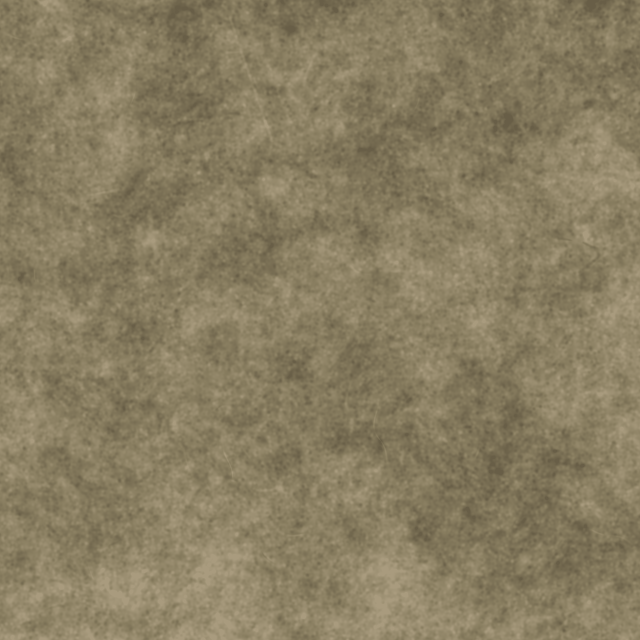
Reproduce this texture procedurally as a WebGL 1 fragment shader.

```glsl
precision highp float;
// Worn olive-tan suede: mottled blotches, fine nap, faint creases and scuffs.

uniform vec2 u_resolution;

const vec3 SHADE = vec3(0.45, 0.41, 0.31);
const vec3 BASE = vec3(0.535, 0.492, 0.375);
const vec3 LIGHT = vec3(0.62, 0.57, 0.455);

vec2 hash2(vec2 p) {
  vec3 q = fract(p.xyx * vec3(0.1031, 0.1030, 0.0973));
  q += dot(q, q.yzx + 33.33);
  return fract((q.xx + q.yz) * q.zy);
}

// Cellular noise: soft signed blobs, one per jittered cell.
float blobs(vec2 p, float seed) {
  vec2 cell = floor(p);
  vec2 local = fract(p);
  float sum = 0.0;
  for (int y = -1; y <= 1; y++) {
    for (int x = -1; x <= 1; x++) {
      vec2 offset = vec2(float(x), float(y));
      vec2 id = cell + offset + seed;
      vec2 d = offset + hash2(id) - local;
      float falloff = max(0.0, 1.0 - dot(d, d));
      float value = hash2(id + 57.0).x * 2.0 - 1.0;
      sum += value * falloff * falloff * falloff;
    }
  }
  return sum;
}

// Layered sines bend the plane so blotches lose their round outline.
vec2 warp(vec2 p, float amount) {
  vec2 bend = sin(p.yx * vec2(17.0, 21.0) + vec2(1.3, 4.1));
  bend += 0.6 * sin(p.yx * vec2(43.0, 37.0) + p * 19.0);
  bend += 0.3 * sin(p.yx * vec2(97.0, 89.0) - p * 41.0);
  return p + amount * bend;
}

// Blotches from broad stains down to small specks.
float mottle(vec2 p, float gain) {
  float sum = 0.0;
  float weight = 0.30;
  float frequency = 4.0;
  for (int i = 0; i < 6; i++) {
    sum += weight * blobs(p * frequency, float(i) * 31.0 + 11.0);
    weight *= gain;
    frequency *= 2.03;
  }
  return sum;
}

// Soft broken lines where the noise crosses zero, kept only in patches.
float creases(vec2 p, vec2 scale, float width, float seed) {
  float line = 1.0 - smoothstep(0.0, width, abs(blobs(p * scale, seed)));
  float patches = smoothstep(0.15, 0.6, blobs(p * 7.0, seed + 90.0));
  float wear = smoothstep(-0.2, 0.4, blobs(p * 50.0, seed + 140.0));
  return line * patches * wear;
}

// Faint straight scratch, broken along its length.
float scratch(vec2 p, vec2 start, vec2 span, float width) {
  float along = clamp(dot(p - start, span) / dot(span, span), 0.0, 1.0);
  float gap = length(p - start - span * along);
  float wear = smoothstep(-0.4, 0.3, blobs(p * 45.0, 210.0));
  return (1.0 - smoothstep(0.0, width, gap)) * wear;
}

float scratches(vec2 p) {
  float sum = 0.0;
  for (int i = 0; i < 3; i++) {
    float k = float(i);
    vec2 start = vec2(0.35 + 0.06 * k, 1.0 - 0.07 * k * k);
    vec2 span = vec2(0.075, -0.22) / (1.0 + 1.4 * k);
    sum += scratch(p, start, span, 0.004) / (1.0 + 0.5 * k);
  }
  return sum;
}

// Fine nap: soft grain plus short crossed fibres.
float nap(vec2 p) {
  float grain = blobs(p * 200.0, 300.0);
  float fibres = blobs(p * vec2(34.0, 140.0), 340.0)
               + blobs(p * vec2(140.0, 34.0), 380.0);
  return 0.25 * grain + 0.11 * fibres;
}

vec3 suedeColor(float tone) {
  vec3 lower = mix(SHADE, BASE, tone * 2.0);
  vec3 upper = mix(BASE, LIGHT, tone * 2.0 - 1.0);
  return mix(lower, upper, step(0.5, tone));
}

void main() {
  vec2 uv = gl_FragCoord.xy / min(u_resolution.x, u_resolution.y);
  vec2 bent = warp(uv, 0.008);

  // Lighter towards the lower left.
  float tone = 0.48 + dot(uv - 0.5, vec2(-0.12, -0.32));
  tone += mottle(bent, 0.93);
  tone += nap(uv);

  // Dark folds, pale scuffs and scratches.
  tone -= 0.34 * creases(bent, vec2(9.0, 24.0), 0.14, 120.0);
  tone += 0.30 * creases(bent, vec2(12.0, 26.0), 0.15, 150.0);
  tone += 0.26 * creases(bent, vec2(28.0, 13.0), 0.15, 180.0);
  tone += 0.30 * scratches(uv);

  gl_FragColor = vec4(suedeColor(clamp(tone, -0.25, 1.25)), 1.0);
}
```
